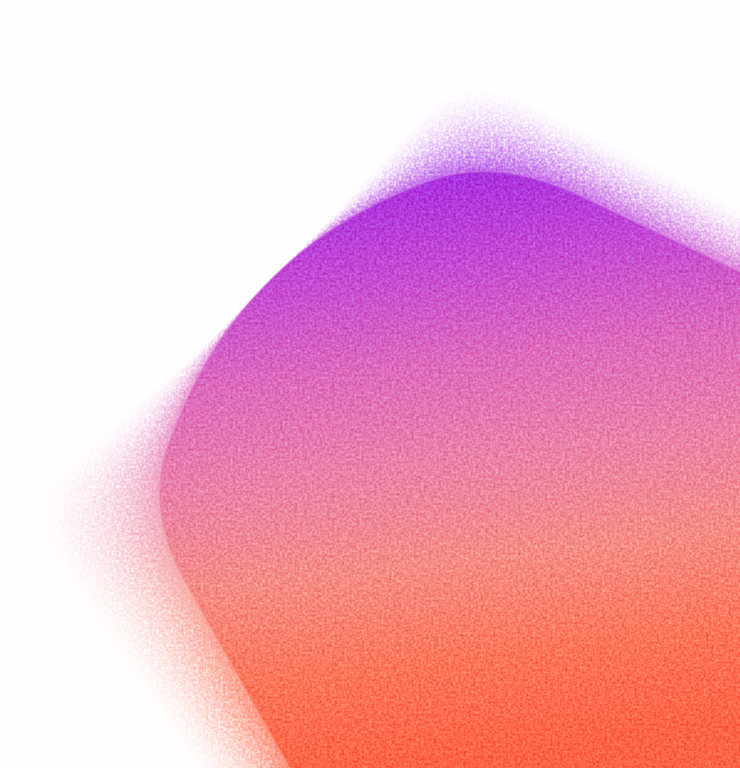
Write a Shadertoy shader that draws this background.

```glsl
// A soft-cornered grainy form on white, shaded from orange through pink to violet.
// A rounded wedge gives the crisp body; a wider wedge bounds its sprayed halo.
// Gradient noise grains both the fill and the halo.

const vec3 PAPER = vec3(1.0, 0.997, 0.999);
const float GRAIN_CELLS = 310.0;

// Integer hash to a unit gradient direction
vec2 gradientAt(vec2 cell) {
    uvec2 q = uvec2(ivec2(cell)) * uvec2(1597u, 3571u);
    uint h = (q.x ^ q.y) * 74761u;
    h = (h ^ (h >> 15)) * 48271u;
    h ^= h >> 13;
    float angle = 6.2832 * float(h & 65535u) / 65536.0;
    return vec2(cos(angle), sin(angle));
}

float gradientNoise(vec2 p) {
    vec2 cell = floor(p), f = fract(p);
    vec2 w = f * f * f * (f * (f * 6.0 - 15.0) + 10.0);
    vec2 e = vec2(0.0, 1.0);
    float a = dot(gradientAt(cell), f);
    float b = dot(gradientAt(cell + e.yx), f - e.yx);
    float c = dot(gradientAt(cell + e.xy), f - e.xy);
    float d = dot(gradientAt(cell + e.yy), f - e.yy);
    return mix(mix(a, b, w.x), mix(c, d, w.x), w.y);
}

float smoothMax(float a, float b, float k) {
    float overlap = max(k - abs(a - b), 0.0);
    return max(a, b) + overlap * overlap / (4.0 * k);
}

// Approximate distance to a wedge: curved cap across q.x, sloped side at halfWidth
float wedge(vec2 q, float bulge, float halfWidth, float slope, float rounding) {
    float t = abs(q.x);
    float cap = (bulge * t * t - q.y) / length(vec2(1.0, 2.0 * bulge * t));
    float side = (slope * (t - halfWidth) - q.y) / length(vec2(1.0, slope));
    return smoothMax(cap, side, rounding);
}

// Evenly spaced colour stops, from the bottom upward
vec3 ramp(float height) {
    vec3 stops[7] = vec3[7](
        vec3(1.00, 0.39, 0.27), vec3(0.99, 0.46, 0.35),
        vec3(0.96, 0.55, 0.52), vec3(0.92, 0.51, 0.66),
        vec3(0.87, 0.42, 0.74), vec3(0.77, 0.29, 0.83),
        vec3(0.65, 0.18, 0.88));
    float x = clamp(height / 0.13, 0.0, 5.999);
    int i = int(x);
    return mix(stops[i], stops[i + 1], fract(x));
}

void mainImage(out vec4 fragColor, in vec2 fragCoord) {
    vec2 p = fragCoord / iResolution.y;
    float pixel = 1.0 / iResolution.y;

    // Diagonal frame: x along the upper-left flank, y inward from it
    vec2 q = vec2(p.x + p.y - 1.0, p.x - p.y + 1.0) * 0.7071 + vec2(0.011, -0.5065);
    bool leftSide = q.x < 0.0;

    // Body and halo limits
    float body = wedge(q, 0.98, leftSide ? 0.299 : 0.290, leftSide ? 3.6 : 2.8, 0.064);
    float halo = wedge(q, -0.22, leftSide ? 0.460 : 0.385, leftSide ? 6.0 : 3.0, 0.095);

    // Halo density falls from the body edge to the outer limit
    float inside = max(-halo, 0.0);
    float density = 0.72 * pow(inside / (inside + max(body, 0.0) + 0.0005), 1.7);

    // Grain: fine with a little coarser mottling
    float grain = gradientNoise(p * GRAIN_CELLS)
                + 0.4 * gradientNoise(p * GRAIN_CELLS * 0.53 + 17.3);

    // Scatter the halo most at middle densities, and keep the body solid
    density = clamp(density + 1.9 * grain * density * (1.0 - density), 0.0, 1.0);
    float edge = smoothstep(-1.5 * pixel, 1.5 * pixel, body);
    float cover = mix(1.0, density, edge);

    // Slightly tilted gradient, warmer toward the right
    vec3 ink = ramp(p.y - 0.12 * (p.x - 0.52));
    ink += grain * vec3(0.06, 0.19, 0.15) * (1.0 - 0.5 * edge);

    fragColor = vec4(clamp(mix(PAPER, ink, cover), 0.0, 1.0), 1.0);
}
```
